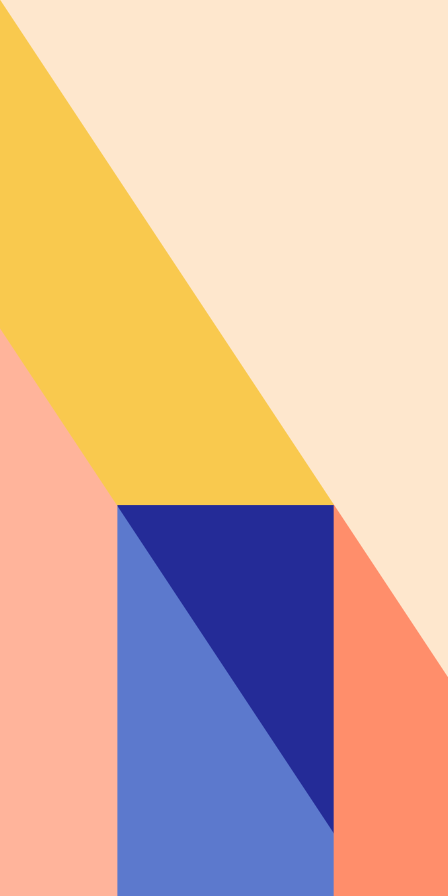
Write a Shadertoy shader that draws this background.

```glsl
// Flat geometric poster: a diagonal yellow band folding into a blue pillar.

#define UPPER_EDGE   1.0005   // height of the upper diagonal at the left side
#define LOWER_EDGE   0.6335   // height of the lower diagonal at the left side
#define SLOPE        0.7563   // drop of both diagonals across the canvas
#define LEDGE        0.4363   // top of the pillar
#define PILLAR_LEFT  0.262
#define PILLAR_RIGHT 0.7448

const vec3 CREAM  = vec3(0.996, 0.906, 0.804);
const vec3 YELLOW = vec3(0.976, 0.790, 0.306);
const vec3 PINK   = vec3(1.000, 0.706, 0.608);
const vec3 BLUE   = vec3(0.361, 0.475, 0.804);
const vec3 NAVY   = vec3(0.141, 0.169, 0.592);
const vec3 CORAL  = vec3(1.000, 0.557, 0.420);

// Coverage of the positive side of an edge, smoothed over one pixel
float cover(float side) {
    vec2 gradient = vec2(dFdx(side), dFdy(side));
    return clamp(0.5 + side / max(length(gradient), 1e-6), 0.0, 1.0);
}

void mainImage(out vec4 fragColor, in vec2 fragCoord) {
    vec2 uv = fragCoord / iResolution.xy;

    // Height measured along the slanted direction
    float slant = uv.y + SLOPE * uv.x;
    float aboveLower = cover(slant - LOWER_EDGE);
    float aboveUpper = cover(slant - UPPER_EDGE);

    // Pink wall and yellow band
    vec3 color = mix(PINK, YELLOW, aboveLower);

    // Pillar, split into a lit and a shaded part
    vec3 pillar = mix(BLUE, NAVY, aboveLower);
    float inPillar = cover(uv.x - PILLAR_LEFT) * cover(LEDGE - uv.y);
    color = mix(color, pillar, inPillar);

    // Coral wall, then the cream sky
    color = mix(color, CORAL, cover(uv.x - PILLAR_RIGHT));
    color = mix(color, CREAM, aboveUpper);

    fragColor = vec4(color, 1.0);
}
```
